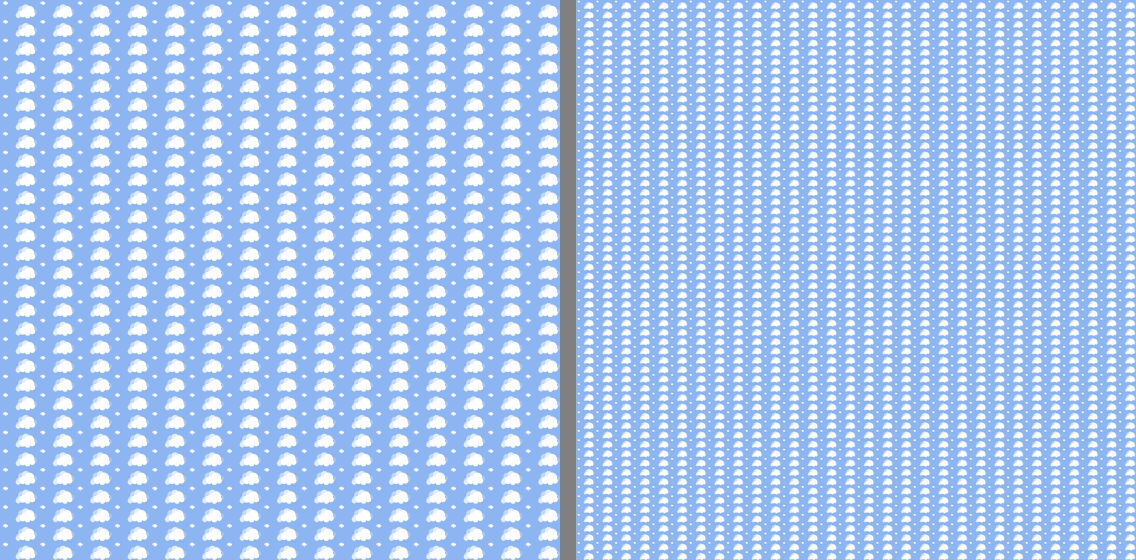
Left, the tile; right, the same tile 2 across and 2 down.
Write a Shadertoy shader that draws this pattern.

```glsl
const vec2 REPEATS = vec2(15.0, 30.0);
const vec2 CELL_SIZE = vec2(2.0, 1.0);
const vec3 SKY = vec3(0.55, 0.71, 0.95);
const vec3 CLOUD = vec3(1.0);

// Opacity of each cloud layer
const float FAINT = 0.23;
const float MID = 0.47;
const float PALE = 0.76;
const float SOLID = 1.0;

// Puffs: centre x, centre y, radius, opacity
const int LARGE_COUNT = 11;
const vec4 LARGE_PUFFS[LARGE_COUNT] = vec4[](
    vec4(1.85, 0.36, 0.14, FAINT),
    vec4(1.00, 0.26, 0.14, MID),
    vec4(1.17, 0.48, 0.20, MID),
    vec4(1.38, 0.555, 0.21, PALE),
    vec4(0.98, 0.17, 0.14, PALE),
    vec4(1.10, 0.30, 0.16, PALE),
    vec4(1.56, 0.40, 0.285, SOLID),
    vec4(1.21, 0.26, 0.19, SOLID),
    vec4(1.48, 0.17, 0.155, SOLID),
    vec4(1.73, 0.25, 0.155, SOLID),
    vec4(1.29, 0.37, 0.16, SOLID)
);

const int SMALL_COUNT = 4;
const vec4 SMALL_PUFFS[SMALL_COUNT] = vec4[](
    vec4(0.22, 0.84, 0.06, PALE),
    vec4(0.37, 0.83, 0.055, SOLID),
    vec4(0.29, 0.845, 0.08, SOLID),
    vec4(0.30, 0.80, 0.065, SOLID)
);

// Opacity of one round puff with a smoothed rim
float puffCoverage(vec2 p, vec4 puff, float pixel) {
    float dist = length(p - puff.xy) - puff.z;
    return puff.w * (1.0 - smoothstep(-0.7 * pixel, 0.7 * pixel, dist));
}

void mainImage(out vec4 fragColor, in vec2 fragCoord) {
    vec2 uv = fragCoord / iResolution.xy;
    vec2 p = fract(uv * REPEATS) * CELL_SIZE;
    float pixel = REPEATS.y / iResolution.y;

    // The most opaque puff wins, so the solid body covers its softer layers
    float opacity = 0.0;
    for (int i = 0; i < LARGE_COUNT; i++) {
        opacity = max(opacity, puffCoverage(p, LARGE_PUFFS[i], pixel));
    }
    for (int i = 0; i < SMALL_COUNT; i++) {
        opacity = max(opacity, puffCoverage(p, SMALL_PUFFS[i], pixel));
    }

    fragColor = vec4(mix(SKY, CLOUD, opacity), 1.0);
}
```
